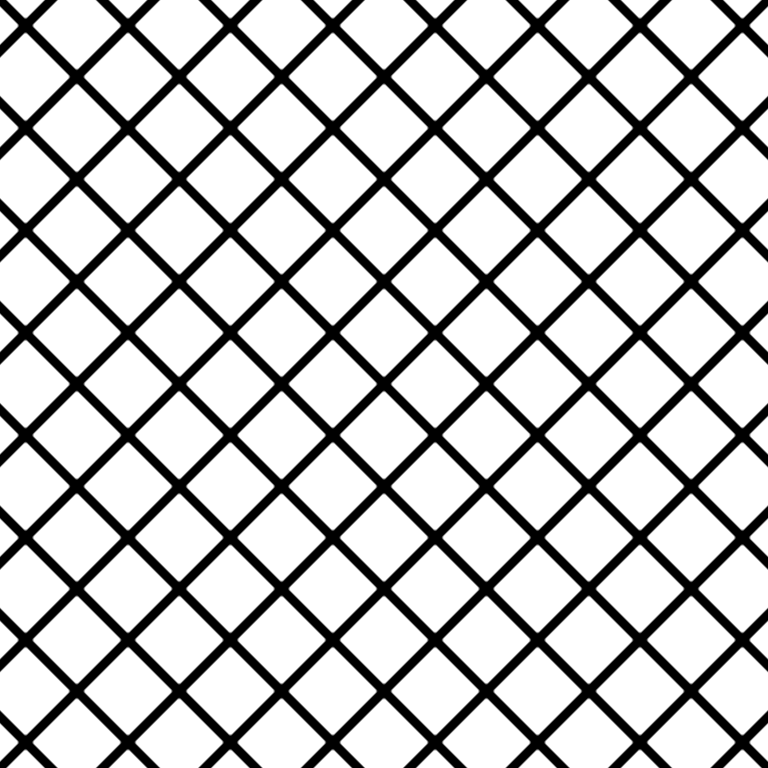
This pattern is drawn by a three.js fragment shader. Its source:

```glsl
// Diagonal lattice of black lines on white, with softly filled crossings.
varying vec2 vUv;

// Distance to the nearest integer, per axis.
vec2 lineDistance(vec2 p) {
  return abs(fract(p + 0.5) - 0.5);
}

// Minimum with a rounded join of size k.
float smoothMin(float a, float b, float k) {
  float h = max(k - abs(a - b), 0.0) / k;
  return min(a, b) - 0.25 * k * h * h;
}

void main() {
  // Seven and a half diamonds each way, with a crossing at the centre.
  vec2 p = (vUv - 0.5) * 7.5;

  // Both families of diagonals become integer grid lines.
  vec2 d = lineDistance(vec2(p.x + p.y, p.x - p.y));
  float lattice = smoothMin(d.x, d.y, 0.04);

  // Black strokes with a soft edge.
  float paper = smoothstep(0.047, 0.077, lattice);
  gl_FragColor = vec4(vec3(paper), 1.0);
}
```
